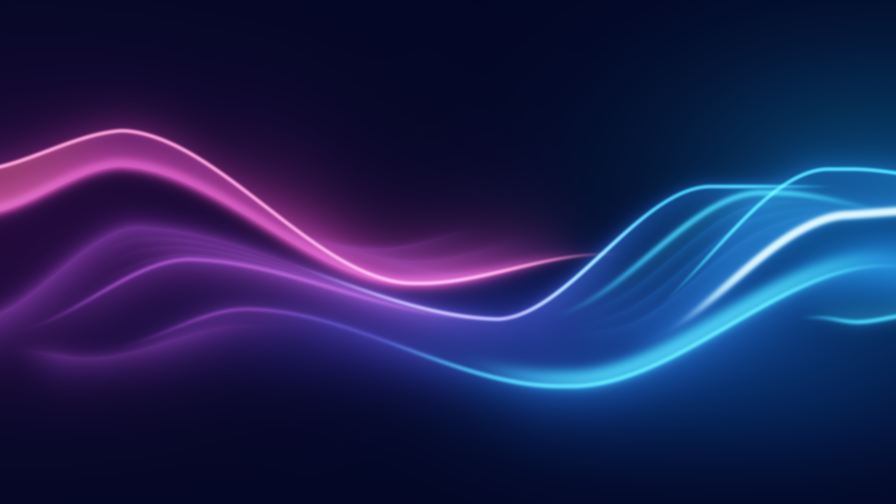
This background is drawn by a Shadertoy shader. Its source:

```glsl
// Glowing silk ribbons, pink on the left and cyan on the right, over dark navy.
// Each ribbon is a chain of smooth rises and falls; its signed distance drives a
// fine bright line plus a halo that is softer on one side. Light adds up, then saturates.

const vec3 NAVY   = vec3(0.012, 0.028, 0.155);
const vec3 PINK   = vec3(1.35, 0.34, 0.98);
const vec3 ROSE   = vec3(2.10, 0.90, 1.35);
const vec3 VIOLET = vec3(0.60, 0.23, 0.80);
const vec3 INDIGO = vec3(0.24, 0.25, 0.85);
const vec3 BLUE   = vec3(0.14, 0.52, 1.25);
const vec3 CYAN   = vec3(0.34, 1.60, 2.40);
const vec3 ICE    = vec3(1.90, 2.50, 3.20);

// Value and slope of one smooth step: (start x, end x, change of height).
vec2 swing(float x, vec3 s) {
    float span = s.y - s.x;
    float t = clamp((x - s.x) / span, 0.0, 1.0);
    return s.z * vec2(t * t * (3.0 - 2.0 * t), 6.0 * t * (1.0 - t) / span);
}

// Signed distance to a curve made of three swings; positive above it.
float curveDist(vec2 p, float start, vec3 a, vec3 b, vec3 c) {
    vec2 h = swing(p.x, a) + swing(p.x, b) + swing(p.x, c);
    return (p.y - start - h.x) / sqrt(1.0 + h.y * h.y);
}

float line(float d, float width) {
    return exp(-d * d / (width * width));
}

// Halo with separate falloff above and below the curve.
float halo(float d, float above, float below) {
    return exp(-abs(d) / (d > 0.0 ? above : below));
}

float blob(vec2 p, vec2 center, vec2 radius) {
    vec2 q = (p - center) / radius;
    return exp(-dot(q, q));
}

// Fades in between a and b, out between c and d.
float window(float x, float a, float b, float c, float d) {
    return smoothstep(a, b, x) * (1.0 - smoothstep(c, d, x));
}

vec3 backdrop(vec2 p) {
    vec3 c = NAVY;
    c += vec3(0.13, 0.015, 0.11) * blob(p, vec2(0.5, 4.8), vec2(5.2, 2.9));
    c += vec3(0.01, 0.21, 0.30) * blob(p, vec2(15.8, 5.8), vec2(4.0, 2.4));
    c += vec3(0.01, 0.14, 0.30) * blob(p, vec2(13.2, 2.5), vec2(4.2, 1.7));
    c += vec3(0.07, 0.07, 0.30) * blob(p, vec2(8.4, 3.1), vec2(4.5, 0.9));
    c += vec3(0.05, 0.30, 0.75) * blob(p, vec2(16.2, 4.3), vec2(1.6, 0.55));
    return c;
}

// Pink sheet between two crests, with wisps rising from its tail.
vec3 pinkSheet(vec2 p) {
    vec3 tail = vec3(7.5, 10.8, 0.52);
    float top = curveDist(p, 5.94, vec3(-0.6, 2.3, 0.73), vec3(2.1, 7.4, -2.73), tail);
    float low = curveDist(p, 5.19, vec3(-0.4, 2.2, 0.85), vec3(2.1, 7.3, -2.10), tail);
    float fade = 1.0 - smoothstep(7.5, 10.9, p.x);
    float inside = 1.0 - smoothstep(-0.05, 0.08, top);
    float cover = mix(inside, 1.0, smoothstep(3.5, 6.0, p.x) * 0.8);
    vec3 c = ROSE * line(top, 0.032) * 0.85 * (1.0 - smoothstep(8.5, 11.2, p.x));
    c += PINK * halo(top, 0.30, 0.10) * 0.24 * fade;
    c += PINK * halo(low, 0.55, 0.08) * cover * fade * 0.80;
    c += PINK * line(low - 0.04, 0.10) * 0.40 * fade;
    c += vec3(0.35, 0.12, 0.05) * inside * smoothstep(-0.1, 0.1, low) * (1.0 - smoothstep(0.0, 2.5, p.x));
    for (int i = 0; i < 3; i++) {
        float k = float(i);
        vec2 q = p - vec2(0.75, -0.22) * k;
        float wisp = curveDist(q, 4.9, vec3(4.6, 6.6, -0.35), vec3(6.8, 9.0, 0.42), vec3(9.0, 10.0, 0.0));
        c += VIOLET * halo(wisp, 0.06, 0.28) * window(q.x, 4.8, 6.4, 6.8, 8.8) * (0.34 - 0.07 * k);
    }
    return c;
}

// Violet strands that merge and climb into the blue arch.
vec3 middleStrands(vec2 p) {
    vec3 climb = vec3(8.85, 12.7, 2.37);
    float upper = curveDist(p, 3.27, vec3(-0.5, 2.5, 1.67), vec3(2.3, 9.0, -1.64), climb);
    float lower = curveDist(p, 3.06, vec3(0.0, 3.4, 1.31), vec3(3.3, 8.7, -1.07), climb);
    float left = 1.0 - smoothstep(5.0, 9.5, p.x);
    float right = window(p.x, 9.0, 11.0, 13.0, 15.0);
    float joined = window(p.x, 5.0, 8.0, 9.5, 12.0);
    vec3 c = VIOLET * halo(upper, 0.14, 0.40) * left * 0.68;
    c += VIOLET * (line(lower, 0.04) * 0.70 + halo(lower, 0.10, 0.32) * 0.40) * left * smoothstep(0.3, 2.5, p.x);
    for (int i = 1; i <= 3; i++) {
        float strand = mix(upper, lower, float(i) * 0.27);
        c += VIOLET * halo(strand, 0.03, 0.12) * 0.20 * window(p.x, 1.5, 3.5, 6.0, 8.5);
    }
    c += (vec3(0.95, 0.90, 1.90) * line(upper, 0.034) + INDIGO * halo(upper, 0.12, 0.42) * 0.65) * joined;
    c += (CYAN * line(upper, 0.032) * 0.75 + BLUE * halo(upper, 0.10, 0.50) * 0.42) * right;
    return c;
}

// Low strand, dim violet at first and bright cyan past the middle.
vec3 lowStrand(vec2 p) {
    float d = curveDist(p, 2.75, vec3(1.7, 4.4, 0.73), vec3(4.4, 10.0, -1.375), vec3(10.2, 15.8, 2.15));
    float bright = window(p.x, 6.5, 9.5, 13.4, 16.4);
    float dim = window(p.x, 2.0, 4.0, 6.5, 9.0);
    vec3 c = mix(VIOLET, INDIGO, smoothstep(4.0, 6.5, p.x)) * (line(d, 0.04) * 0.42 + halo(d, 0.12, 0.35) * 0.42) * dim;
    c += CYAN * (line(d, 0.04) * 0.7 + line(d - 0.13, 0.16) * 0.65 * smoothstep(8.0, 11.0, p.x)) * bright;
    c += BLUE * halo(d, 0.38, 0.42) * 0.55 * smoothstep(6.5, 10.0, p.x);
    float curl = curveDist(p, 2.75, vec3(0.2, 1.5, -0.15), vec3(1.6, 4.4, 0.58), vec3(5.0, 6.0, 0.0));
    c += VIOLET * halo(curl, 0.12, 0.30) * 0.48 * window(p.x, 0.1, 1.2, 2.5, 5.6);
    float tip = curveDist(p, 3.33, vec3(14.6, 15.3, -0.08), vec3(15.3, 16.4, 0.14), vec3(17.0, 18.0, 0.0));
    c += CYAN * (line(tip, 0.04) * 0.6 + halo(tip, 0.30, 0.08) * 0.22) * smoothstep(14.2, 15.5, p.x);
    return c;
}

// Crossing arches on the right, with filaments fanned between them.
vec3 rightArches(vec2 p) {
    float inner = curveDist(p, 3.33, vec3(9.6, 13.6, 2.23), vec3(13.8, 17.0, -0.5), vec3(18.0, 19.0, 0.0));
    float outer = curveDist(p, 2.96, vec3(10.6, 14.8, 3.02), vec3(15.2, 17.5, -0.25), vec3(18.0, 19.0, 0.0));
    float white = curveDist(p, 2.79, vec3(11.0, 15.1, 2.34), vec3(14.3, 17.0, 0.14), vec3(18.0, 19.0, 0.0));
    float rise = smoothstep(11.0, 13.2, p.x);
    vec3 c = CYAN * (line(inner, 0.055) * 0.50 + halo(inner, 0.08, 0.30) * 0.16) * window(p.x, 9.8, 12.2, 13.5, 16.0);
    c += (CYAN * line(outer, 0.032) * 0.85 + BLUE * halo(outer, 0.18, 0.35) * 0.33) * smoothstep(11.8, 13.4, p.x);
    c += (ICE * line(white, 0.065) * smoothstep(11.8, 13.8, p.x) + BLUE * halo(white, 0.48, 0.12) * 0.75) * rise;
    for (int i = 1; i <= 3; i++) {
        float strand = mix(inner, white, float(i) * 0.22);
        c += BLUE * halo(strand, 0.04, 0.20) * 0.20 * window(p.x, 10.0, 12.0, 13.5, 15.5);
    }
    return c;
}

void mainImage(out vec4 fragColor, in vec2 fragCoord) {
    vec2 p = fragCoord / iResolution.xy * vec2(16.0, 9.0);
    vec3 light = backdrop(p) + pinkSheet(p) + middleStrands(p) + lowStrand(p) + rightArches(p);
    fragColor = vec4(1.0 - exp(-light), 1.0);
}
```
